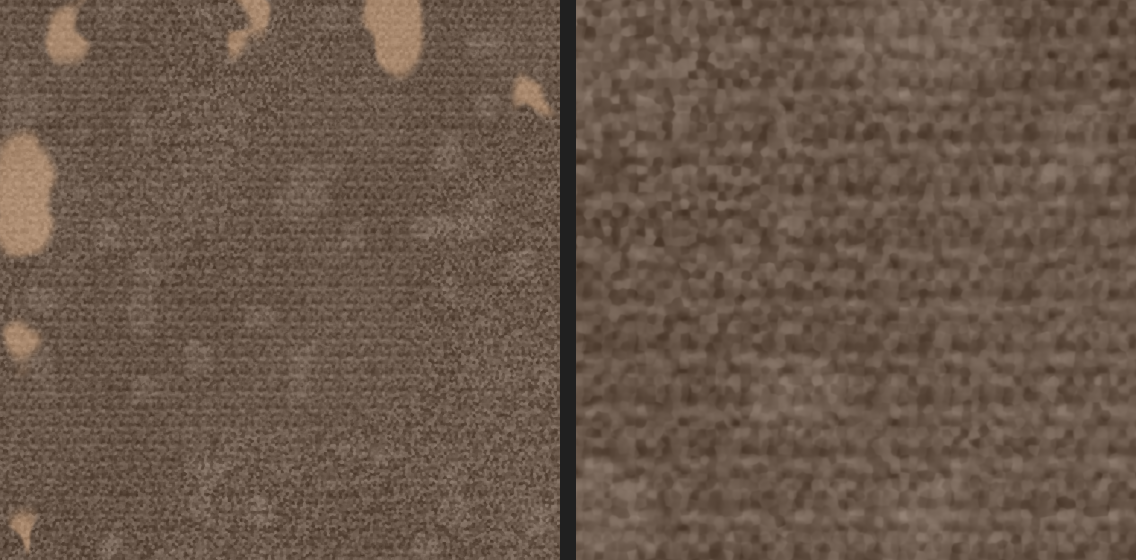
Left: the whole. Right: its middle third, enlarged.
Give the GLSL for this texture, as a WebGL 2 fragment shader.

```glsl
#version 300 es
precision highp float;
// Fine brown woven mesh with soft tan worn patches near the borders.
uniform vec2 u_resolution;
out vec4 outColor;

vec3 hash3(vec2 c) {
    vec3 h = vec3(dot(c, vec2(127.1, 311.7)), dot(c, vec2(269.5, 183.3)), dot(c, vec2(419.2, 371.9)));
    return fract(sin(h) * 43758.5);
}

// Smooth cellular noise: random tones blended by distance, repeating every period cells.
float cellNoise(vec2 p, float period) {
    vec2 cell = floor(p);
    float tone = 0.0, total = 0.0;
    for (int y = -1; y <= 1; y++) {
        for (int x = -1; x <= 1; x++) {
            vec2 corner = cell + vec2(x, y);
            vec3 rnd = hash3(mod(corner, period));
            vec2 delta = corner + 0.2 + 0.6 * rnd.xy - p;
            float weight = exp(-7.0 * dot(delta, delta));
            tone += weight * rnd.z;
            total += weight;
        }
    }
    return tone / total;
}

// Repeating stitches: a short bright dot in each cell over finer crossing threads.
float weave(vec2 p) {
    vec2 t = p * 32.0 * 6.28318;
    float threads = cos(2.0 * t.x + 0.6 * sin(t.y)) + cos(2.0 * t.y + 0.5 * sin(t.x));
    vec2 stitch = fract(p * vec2(64.0, 32.0)) - 0.5;
    float dots = exp(-dot(stitch * stitch, vec2(14.0, 45.0)));
    return 0.25 * threads + 0.9 * dots - 0.21;
}

// Distance to ragged patches set along a square ring.
float patchDistance(vec2 p) {
    vec2 warp = vec2(cellNoise(p * 15.0, 64.0), cellNoise(p * 15.0 + 31.0, 64.0)) - 0.5;
    float nearest = 1.0;
    for (int i = 0; i < 7; i++) {
        float k = float(i);
        vec2 dir = vec2(cos(0.6 + 0.55 * k), sin(0.6 + 0.55 * k));
        vec2 center = 0.5 + 0.46 * dir / max(abs(dir.x), abs(dir.y));
        float size = 0.046 + 0.026 * sin(2.1 * k + 5.7);
        vec2 q = (p + 0.06 * warp - center) / vec2(0.85, 1.45);
        nearest = min(nearest, length(q) - size);
    }
    return nearest;
}

void main() {
    vec2 p = gl_FragCoord.xy / u_resolution;

    // Loose grain and the repeating mesh trade places slowly over the cloth.
    float loose = cellNoise(p * 192.0, 192.0) - 0.5;
    float mesh = cellNoise(p * 160.0, 5.0) - 0.5;
    float order = smoothstep(0.25, 0.75, cellNoise(p * 4.0 + 7.0, 64.0));
    float detail = loose * mix(0.2, 0.12, order) + mesh * mix(0.05, 0.1, order)
                 + weave(p) * mix(0.035, 0.06, order);

    // Broad shading and a few pale smudges.
    float shade = 0.03 * (cellNoise(p * 7.0 + 20.0, 64.0) - 0.5);
    float smudge = 0.05 * smoothstep(0.76, 0.92, cellNoise(p * 18.0 + 3.0, 64.0));
    vec3 cloth = vec3(0.417, 0.347, 0.295) + detail + shade + smudge;

    // Tan patches keep a faint trace of the weave.
    float worn = 1.0 - smoothstep(-0.014, 0.01, patchDistance(p));
    vec3 tan_ = vec3(0.665, 0.54, 0.435) + 0.5 * detail + shade;
    outColor = vec4(mix(cloth, tan_, worn), 1.0);
}
```
